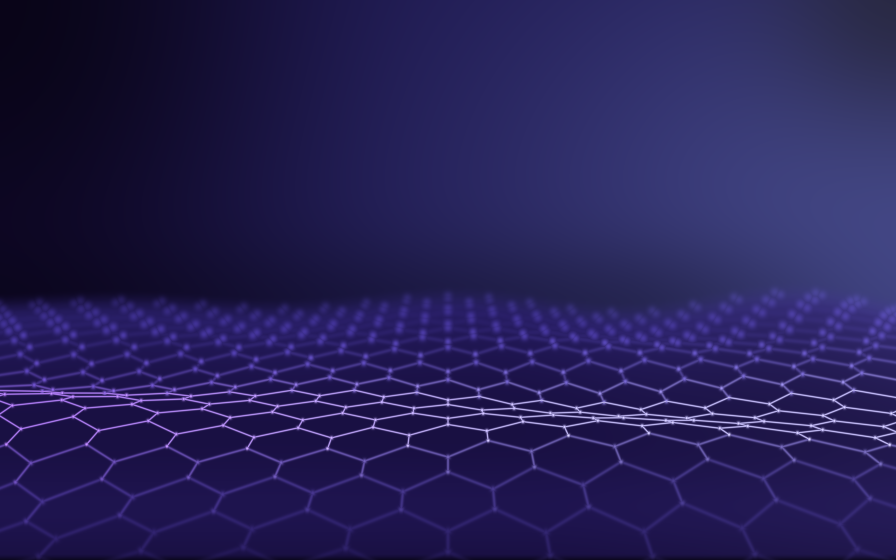
Write a WebGL 2 fragment shader that draws this background.

```glsl
#version 300 es
precision highp float;
// A wavy hexagonal mesh seen in perspective below a soft indigo backdrop.
// Lattice edges are projected row by row and drawn as segment distances,
// with a depth of field that keeps only the middle rows sharp.

uniform vec2 u_resolution;
out vec4 outColor;

const float HORIZON = 0.74;       // vanishing height, in canvas heights
const float CELL = 0.26;          // hexagon width on the ground
const float PITCH = 0.13;         // depth between rows of hexagons
const float EDGE = 0.062;         // length of edges that run in depth
const float ROW_ZERO = 1.714;     // depth of row 0
const float FOCUS = 1.98;         // depth of sharpest focus
const float FAR = 3.5;            // depth of the far rim
const int FIRST_ROW = -3;
const int LAST_ROW = 14;

const vec3 NIGHT = vec3(0.065, 0.030, 0.180);
const vec3 INDIGO = vec3(0.110, 0.085, 0.305);
const vec3 STEEL = vec3(0.265, 0.280, 0.530);
const vec3 SLATE = vec3(0.150, 0.150, 0.220);
const vec3 GROUND = vec3(0.085, 0.050, 0.230);
const vec3 HAZE = vec3(0.165, 0.125, 0.420);
const vec3 VIOLET = vec3(0.360, 0.290, 0.820);
const vec3 ORCHID = vec3(0.740, 0.520, 0.960);
const vec3 PEARL = vec3(0.830, 0.820, 0.960);

// Ground height: a ridge that folds away in mid depth and a rolling far rim.
float groundHeight(vec2 g) {
  float swell = 0.65 + 0.35 * cos(2.68 * (g.x - 0.71));
  float ridge = -0.07 * swell * sin(6.0 * (g.y - 2.05 + 0.094 * (g.x - 0.71)));
  ridge *= 1.0 - smoothstep(2.3, 3.2, g.y);
  float roll = (0.045 + 0.012 * g.x) * cos(2.9 * g.x);
  return ridge + roll * smoothstep(2.4, FAR, g.y);
}

// Ground point (across, depth) to canvas position.
vec2 project(vec2 g) {
  return vec2(g.x, groundHeight(g) - 1.0) / g.y + vec2(0.0, HORIZON);
}

float segmentDistance(vec2 p, vec2 a, vec2 b) {
  vec2 pa = p - a, ba = b - a;
  return length(pa - ba * clamp(dot(pa, ba) / dot(ba, ba), 0.0, 1.0));
}

float softSpot(float d, float radius) {
  return exp(-d * d / (radius * radius));
}

vec3 backdrop(vec2 p) {
  vec3 c = mix(NIGHT, INDIGO, smoothstep(-0.85, 0.0, p.x));
  vec2 toLight = (p - vec2(0.85, 0.62)) / vec2(0.8, 0.55);
  c = mix(c, STEEL, exp(-dot(toLight, toLight)));
  c = mix(c, SLATE, 0.8 * softSpot(distance(p, vec2(0.82, 1.02)), 0.24));
  c *= 1.0 - 0.5 * softSpot(distance(p, vec2(-0.8, 1.0)), 0.45);
  float dusk = softSpot(p.y - 0.45, 0.12) * (1.0 - smoothstep(0.3, 0.9, p.x));
  return c * (1.0 - 0.28 * dusk);
}

vec3 ground(vec2 p, float below) {
  float haze = exp(-max(below, 0.0) / 0.11);
  vec3 c = mix(GROUND, HAZE, haze);
  c += vec3(0.030, 0.025, 0.070) * softSpot(p.y - 0.09, 0.09);
  c += vec3(0.060, 0.065, 0.080) * smoothstep(0.1, 0.9, p.x) * (0.4 + haze);
  return c * smoothstep(-0.01, 0.012, p.y);
}

// Brightest contribution of all nearby edges and vertices.
vec3 mesh(vec2 p, float pixel) {
  vec3 glow = vec3(0.0);
  for (int row = FIRST_ROW; row <= LAST_ROW; row++) {
    float z = ROW_ZERO + PITCH * float(row);
    float across = p.x * z;
    if (abs(project(vec2(across, z)).y - p.y) > 0.13) continue;

    // Focus, fading and tint of this row
    float shift = 0.5 * float(row & 1);
    float nearBlur = max(FOCUS - 0.15 - z, 0.0);
    float farBlur = max(z - FOCUS - 0.25, 0.0);
    float lineRadius = max(0.0016 + 0.006 * nearBlur + 0.005 * farBlur, 0.6 * pixel);
    float dotRadius = max(0.0033 + 0.009 * nearBlur + 0.006 * min(farBlur, 0.8), pixel);
    float lineGain = 0.8 * exp(-4.2 * nearBlur - 3.4 * farBlur);
    float dotGain = exp(-4.2 * nearBlur - 1.25 * farBlur);
    float sharp = exp(-5.0 * nearBlur - 4.0 * farBlur);
    vec3 tint = mix(VIOLET, mix(ORCHID, PEARL, smoothstep(-0.8, 0.3, p.x)), sharp);

    float nearest = floor(across / CELL - shift + 0.5);
    for (int k = -1; k <= 1; k++) {
      float x = (nearest + float(k) + shift) * CELL;
      vec2 a = project(vec2(x, z - 0.5 * EDGE));
      vec2 b = project(vec2(x, z + 0.5 * EDGE));
      float zNext = z + PITCH - 0.5 * EDGE;
      vec2 left = project(vec2(x - 0.5 * CELL, zNext));
      vec2 right = project(vec2(x + 0.5 * CELL, zNext));
      float line = min(segmentDistance(p, b, left), segmentDistance(p, b, right));
      line = min(line, segmentDistance(p, a, b));
      float vertex = min(distance(p, a), distance(p, b));
      float light = max(lineGain * softSpot(line, lineRadius),
                        dotGain * softSpot(vertex, dotRadius));
      glow = max(glow, tint * light);
    }
  }
  return glow;
}

void main() {
  vec2 p = gl_FragCoord.xy / u_resolution.y;
  p.x -= 0.5 * u_resolution.x / u_resolution.y;
  float below = project(vec2(p.x * FAR, FAR)).y - p.y;
  vec3 color = mix(backdrop(p), ground(p, below), smoothstep(-0.025, 0.03, below));
  vec3 light = mesh(p, 1.0 / u_resolution.y);
  color += light * (1.0 - 0.5 * color);
  outColor = vec4(min(color, 1.0), 1.0);
}
```
